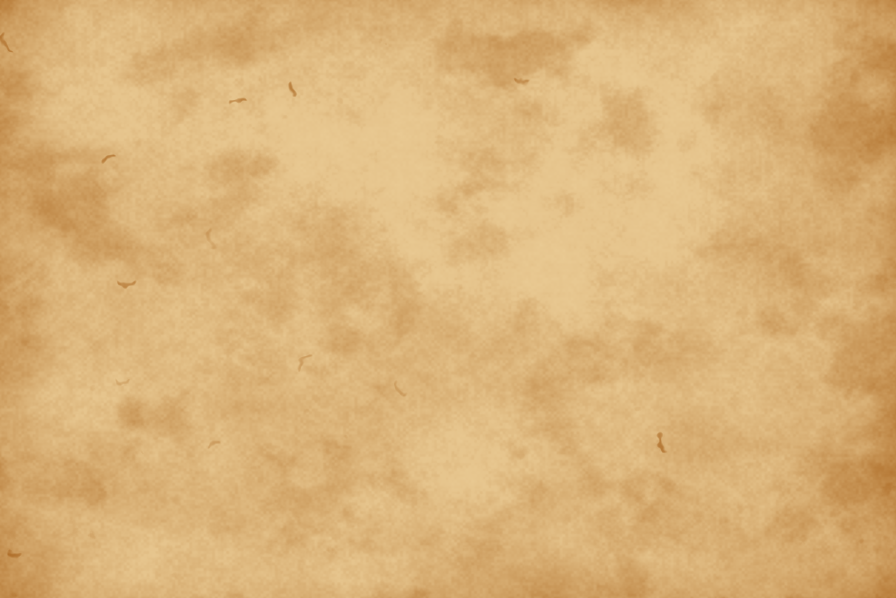
Reproduce this texture procedurally as a Shadertoy shader.

```glsl
// Aged parchment: a warm tan sheet with soft clouds, ragged stains and browned edges.
// One "age" value sums fractal noise, scattered spots, flecks and fine paper grain,
// and is then turned into colour by a straight ramp from pale cream to brown.

#define PALE_COLOR vec3(0.895, 0.760, 0.540)
#define AGE_TINT   vec3(0.105, 0.165, 0.190)
#define BASE_AGE      0.07
#define CLOUD_AMOUNT  1.25
#define STAIN_AMOUNT  0.55
#define EDGE_AMOUNT   0.75
#define EDGE_WIDTH    0.075
#define SPOT_AMOUNT   0.45
#define FLECK_AMOUNT  1.30
#define GRAIN_AMOUNT  0.42
#define GRAIN_SCALE   210.0

float hash(vec2 p) {
    return fract(sin(dot(p, vec2(127.1, 311.7))) * 43758.5453);
}

float valueNoise(vec2 p) {
    vec2 cell = floor(p), f = fract(p);
    f = f * f * f * (f * (f * 6.0 - 15.0) + 10.0);
    float low = mix(hash(cell), hash(cell + vec2(1, 0)), f.x);
    float high = mix(hash(cell + vec2(0, 1)), hash(cell + vec2(1, 1)), f.x);
    return mix(low, high, f.y);
}

// Fractal noise, normalised to 0..1; each octave is turned to hide the lattice.
float fbm(vec2 p) {
    const mat2 turn = mat2(0.8, 0.6, -0.6, 0.8);
    float sum = 0.0, weight = 0.5, total = 0.0;
    for (int i = 0; i < 6; i++) {
        sum += weight * valueNoise(p);
        total += weight;
        p = turn * p * 2.03 + 17.3;
        weight *= 0.54;
    }
    return sum / total;
}

// Small ragged round stains, at most one per cell.
float spots(vec2 p, float scale, float density) {
    vec2 q = p * scale + 0.5 * vec2(fbm(p * 24.0), fbm(p * 24.0 + 40.0));
    vec2 cell = floor(q);
    float result = 0.0;
    for (int y = -1; y <= 1; y++)
    for (int x = -1; x <= 1; x++) {
        vec2 id = cell + vec2(x, y);
        vec2 center = id + vec2(hash(id + 3.1), hash(id + 7.7));
        float radius = mix(0.10, 0.40, hash(id + 11.9));
        float present = step(hash(id + 23.5), density);
        float disc = 1.0 - smoothstep(0.25 * radius, radius, length(q - center));
        result = max(result, present * disc * mix(0.4, 1.0, hash(id + 31.3)));
    }
    return result;
}

// Short bent fibres with soft, broken outlines.
float flecks(vec2 p, float scale, float density) {
    vec2 q = p * scale;
    vec2 cell = floor(q);
    float result = 0.0;
    for (int y = -1; y <= 1; y++)
    for (int x = -1; x <= 1; x++) {
        vec2 id = cell + vec2(x, y);
        vec2 d = q - id - vec2(hash(id + 5.3), hash(id + 9.1));
        float angle = 3.14159 * hash(id + 13.7);
        d = mat2(cos(angle), -sin(angle), sin(angle), cos(angle)) * d;
        d.y += 2.5 * d.x * d.x + 0.05 * (valueNoise(p * 110.0) - 0.5);
        float halfLength = mix(0.04, 0.14, hash(id + 19.9));
        float dist = length(vec2(max(abs(d.x) - halfLength, 0.0), d.y));
        float present = step(hash(id + 29.3), density);
        float strength = mix(0.25, 1.0, hash(id + 37.1));
        result = max(result, present * strength * (1.0 - smoothstep(0.004, 0.035, dist)));
    }
    return result;
}

// Browning that creeps in unevenly, strongest at the left and right.
float edgeBurn(vec2 p, vec2 size) {
    vec2 d = max(min(p, size - p), 0.0);
    float ragged = mix(0.45, 1.55, fbm(p * 5.0 + 61.0));
    float sides = exp(-d.x / (EDGE_WIDTH * ragged));
    float ends = 0.65 * exp(-d.y / (0.7 * EDGE_WIDTH * ragged));
    return (sides + ends) * mix(0.6, 1.4, fbm(p * 13.0 + 83.0));
}

void mainImage(out vec4 fragColor, in vec2 fragCoord) {
    vec2 p = fragCoord / iResolution.y;
    vec2 size = vec2(iResolution.x / iResolution.y, 1.0);

    // Broad clouds and sharper stains, both drawn out a little sideways
    vec2 wide = p * vec2(0.85, 1.1);
    float age = BASE_AGE + CLOUD_AMOUNT * (fbm(wide * 4.5 + 5.0) - 0.5);
    age += STAIN_AMOUNT * smoothstep(0.50, 0.80, fbm(wide * 9.0 + 29.0));
    age += 0.35 * (fbm(wide * 28.0 + 47.0) - 0.5);

    // Edges, spots and fibres
    age += EDGE_AMOUNT * edgeBurn(p, size);
    float patchy = smoothstep(0.40, 0.62, fbm(p * 4.0 + 71.0));
    age += SPOT_AMOUNT * patchy * (spots(p, 11.0, 0.30) + 0.7 * spots(p + 3.0, 26.0, 0.16));
    age += FLECK_AMOUNT * flecks(p + 2.0, 7.0, 0.20);

    // Paper grain in two sizes
    float grain = 0.6 * valueNoise(p * GRAIN_SCALE) + 0.4 * valueNoise(p * GRAIN_SCALE * 0.47 + 9.0);
    age += GRAIN_AMOUNT * (grain - 0.5);

    // Keep the palest areas from washing out
    age = max(age, 0.35 * age - 0.03);
    fragColor = vec4(PALE_COLOR - AGE_TINT * min(age, 2.3), 1.0);
}
```
